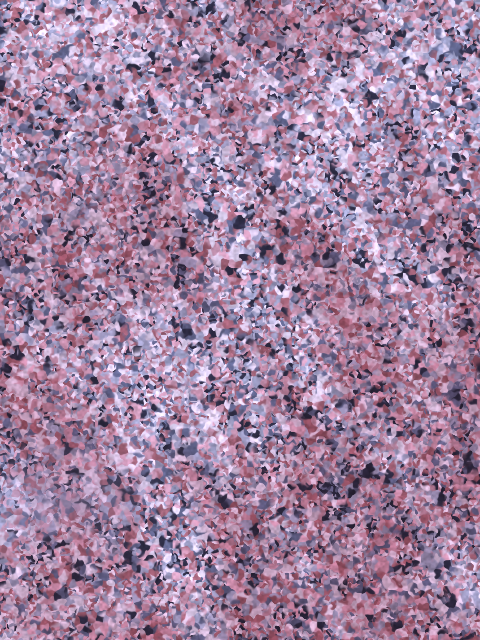
Reproduce this texture procedurally as a WebGL 2 fragment shader.

```glsl
#version 300 es
precision highp float;
// Weathered pink granite: clustered mineral grains under reddish stains and pale haze.

uniform vec2 u_resolution;
out vec4 fragColor;

// Minerals, from darkest to palest
const vec3 MICA     = vec3(0.17, 0.16, 0.25);
const vec3 SLATE    = vec3(0.37, 0.37, 0.52);
const vec3 QUARTZ   = vec3(0.60, 0.58, 0.73);
const vec3 RUST     = vec3(0.60, 0.36, 0.44);
const vec3 FELDSPAR = vec3(0.77, 0.56, 0.68);
const vec3 PALE     = vec3(0.84, 0.76, 0.89);

// Cumulative shares of the first five minerals
const float MICA_END = 0.08, SLATE_END = 0.21, QUARTZ_END = 0.40;
const float RUST_END = 0.56, FELDSPAR_END = 0.77;

const float COARSE_CELLS = 80.0;    // grains across the width
const float FINE_CELLS = 145.0;
const float GRAIN_CRISPNESS = 10.0;
const float GRAIN_VARIATION = 0.24;
const float CLUSTER_FREQ = 32.0;
const float CLUSTER_AMOUNT = 0.42;
const float WARP_FREQ = 110.0;
const float WARP_AMOUNT = 0.010;
const float SPECKLE_FREQ = 190.0;
const float SPECKLE_AMOUNT = 0.20;

const vec3 STAIN_TINT = vec3(0.92, 0.82, 0.83);
const vec3 CLEAN_TINT = vec3(1.07, 1.12, 1.11);
const vec2 STAIN_FREQ = vec2(7.5, 3.2);
const float STAIN_ANGLE = 0.45;
const vec3 HAZE_COLOR = vec3(0.66, 0.63, 0.80);
const vec2 HAZE_CENTER = vec2(0.07, 0.30);
const vec2 HAZE_SIZE = vec2(0.20, 0.09);
const float HAZE_AMOUNT = 0.38;

// Three random values per lattice point
vec3 hash3(vec2 cell, float seed) {
    uvec3 v = uvec3(ivec3(vec3(cell, seed)) + 4096);
    v = v * 1664525u + 1013904223u;
    v.x += v.y * v.z; v.y += v.z * v.x; v.z += v.x * v.y;
    v ^= v >> 16u;
    v.x += v.y * v.z; v.y += v.z * v.x; v.z += v.x * v.y;
    return vec3(v >> 8u) / 16777216.0;
}

float noise(vec2 p, float seed) {
    vec2 i = floor(p), f = fract(p);
    f = f * f * (3.0 - 2.0 * f);
    float low = mix(hash3(i, seed).x, hash3(i + vec2(1, 0), seed).x, f.x);
    float high = mix(hash3(i + vec2(0, 1), seed).x, hash3(i + vec2(1, 1), seed).x, f.x);
    return mix(low, high, f.y);
}

float fbm(vec2 p, float seed) {
    float sum = 0.0, amplitude = 0.53;
    for (int octave = 0; octave < 4; octave++) {
        sum += amplitude * noise(p, seed + float(octave));
        p = p * 2.07 + 3.1;
        amplitude *= 0.5;
    }
    return sum;
}

vec3 mineral(float rank) {
    if (rank < MICA_END) return MICA;
    if (rank < SLATE_END) return SLATE;
    if (rank < QUARTZ_END) return QUARTZ;
    if (rank < RUST_END) return RUST;
    if (rank < FELDSPAR_END) return FELDSPAR;
    return PALE;
}

// Soft-edged Voronoi grains, with minerals gathered into clusters
vec3 grains(vec2 p, float cells, float seed) {
    vec2 q = p * cells, base = floor(q);
    vec3 color = vec3(0.0);
    float total = 0.0;
    for (int y = -1; y <= 1; y++)
    for (int x = -1; x <= 1; x++) {
        vec2 cell = base + vec2(x, y);
        vec3 offset = hash3(cell, seed);
        vec2 site = cell + offset.xy;
        float cluster = noise(site / cells * CLUSTER_FREQ, 31.0) - 0.5;
        vec3 pick = hash3(cell, seed + 1.0);
        float shade = 1.0 + GRAIN_VARIATION * (pick.y - 0.5);
        vec2 d = q - site;
        float weight = exp(-GRAIN_CRISPNESS * dot(d, d)) + 1e-9;
        color += weight * shade * mineral(pick.x + CLUSTER_AMOUNT * cluster);
        total += weight;
    }
    return color / total;
}

void main() {
    vec2 p = gl_FragCoord.xy / u_resolution.x;

    // Ragged grains of two sizes
    vec2 warp = vec2(noise(p * WARP_FREQ, 11.0), noise(p * WARP_FREQ, 12.0)) - 0.5;
    vec2 q = p + WARP_AMOUNT * warp;
    float fineMask = smoothstep(0.40, 0.65, noise(p * 60.0, 13.0));
    vec3 color = mix(grains(q, COARSE_CELLS, 41.0), grains(q, FINE_CELLS, 51.0), fineMask);
    color *= 1.0 + SPECKLE_AMOUNT * (noise(p * SPECKLE_FREQ, 14.0) - 0.5);

    // Slanting stains, stronger toward the lower right
    float c = cos(STAIN_ANGLE), s = sin(STAIN_ANGLE);
    float stain = fbm(mat2(c, -s, s, c) * p * STAIN_FREQ, 21.0);
    stain += 0.10 * (p.x - 0.5) - 0.12 * (p.y - 0.67);
    color *= mix(CLEAN_TINT, STAIN_TINT, smoothstep(0.28, 0.74, stain));

    // Pale bluish film
    vec2 h = (p - HAZE_CENTER) / HAZE_SIZE;
    float haze = exp(-dot(h, h)) * smoothstep(0.2, 0.6, fbm(p * 14.0, 61.0));
    color = mix(color, HAZE_COLOR, HAZE_AMOUNT * haze);

    fragColor = vec4(clamp(color, 0.0, 1.0), 1.0);
}
```
